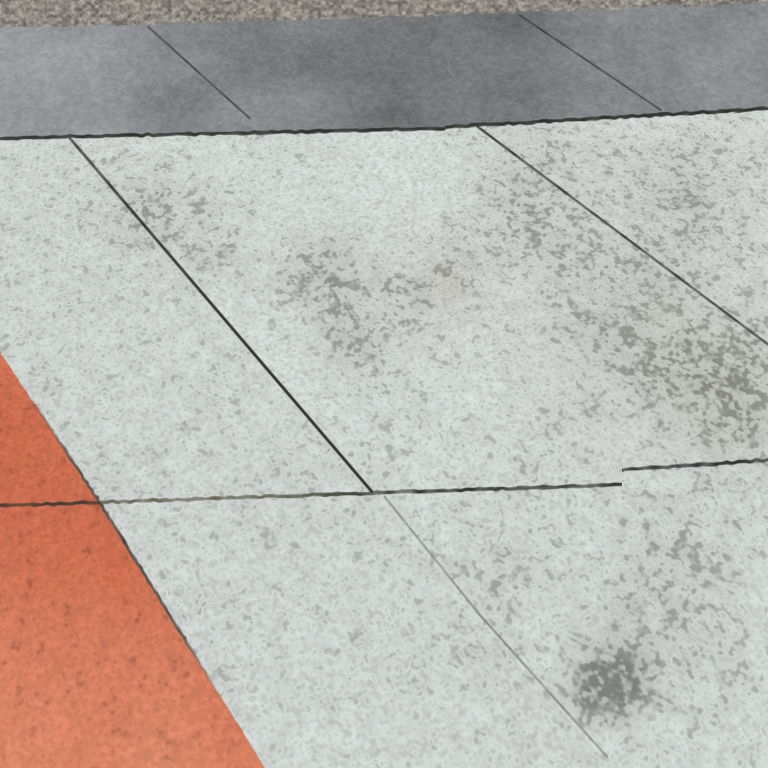
This texture is drawn by a Shadertoy shader. Its source:

```glsl
#define GRAIN_SCALE 430.0
#define JOINT_WIDTH 0.0019
#define PALE_GRAIN 0.25
#define STAIN_GAIN 0.55
#define PALE vec3(0.825, 0.846, 0.835)
#define FLECK vec3(0.43, 0.445, 0.43)
#define SLATE vec3(0.505, 0.515, 0.525)
#define RED_DEEP vec3(0.785, 0.42, 0.31)
#define RED_WORN vec3(0.85, 0.53, 0.41)
#define JOINT vec3(0.17, 0.18, 0.16)

float hash(vec2 p) {
    vec3 q = fract(p.xyx * vec3(0.1031, 0.1030, 0.0973));
    q += dot(q, q.yzx + 33.33);
    return fract((q.x + q.y) * q.z);
}

float noise(vec2 p) {
    vec2 i = floor(p), f = fract(p);
    f = f * f * (3.0 - 2.0 * f);
    return mix(mix(hash(i), hash(i + vec2(1, 0)), f.x),
               mix(hash(i + vec2(0, 1)), hash(i + vec2(1, 1)), f.x), f.y);
}

float fbm(vec2 p) {
    float sum = 0.0, amp = 0.52;
    for (int i = 0; i < 4; i++) {
        sum += amp * noise(p);
        p = mat2(0.8, 0.6, -0.6, 0.8) * p * 2.03 + 7.1;
        amp *= 0.5;
    }
    return sum;
}

float segment(vec2 p, vec2 a, vec2 b) {
    vec2 d = b - a;
    return length(p - a - d * clamp(dot(p - a, d) / dot(d, d), 0.0, 1.0));
}

// Coverage of a stroke or half plane, smoothed by one pixel
float stroke(float d, float halfWidth) {
    float px = 1.0 / iResolution.y;
    return 1.0 - smoothstep(halfWidth - px, halfWidth + px, abs(d));
}

float inside(float d) {
    float px = 1.0 / iResolution.y;
    return smoothstep(-px, px, d);
}

// Heights of the cross joints, each with a small offset between slabs
float gravelEdge(float x) { return 0.964 + 0.022 * x + 0.011 * x * x; }
float slateEdge(float x) {
    return x < 0.58 ? 0.820 + 0.022 * x : 0.837 + 0.0575 * (x - 0.625);
}
float slabEdge(float x) {
    return x < 0.81 ? 0.3415 + 0.034 * x : 0.388 + 0.068 * (x - 0.81);
}
float redEdge(float y) {
    return y > 0.346 ? (0.542 - y) * 0.663 : 0.130 + (0.346 - y) * 0.622;
}

// Soft weathered patches: centre, radius, strength
float stains(vec2 p) {
    const vec4 spots[12] = vec4[12](
        vec4(0.20, 0.73, 0.045, 0.70), vec4(0.28, 0.67, 0.05, 0.50),
        vec4(0.43, 0.66, 0.055, 0.85), vec4(0.45, 0.56, 0.06, 0.70),
        vec4(0.57, 0.63, 0.06, 0.75), vec4(0.68, 0.76, 0.08, 0.55),
        vec4(0.80, 0.59, 0.12, 0.80), vec4(0.94, 0.48, 0.11, 1.00),
        vec4(0.89, 0.75, 0.08, 0.60), vec4(0.79, 0.12, 0.050, 1.80),
        vec4(0.86, 0.20, 0.11, 0.60), vec4(0.65, 0.27, 0.06, 0.45));
    float sum = 0.0;
    for (int i = 0; i < 12; i++) {
        vec2 d = (p - spots[i].xy) / spots[i].z;
        sum += spots[i].w * exp(-dot(d, d));
    }
    return sum;
}

void mainImage(out vec4 fragColor, in vec2 fragCoord) {
    vec2 uv = fragCoord / iResolution.xy;

    // Foreshortened ground plane with turned grain layers
    vec2 ground = vec2(uv.x - 0.5, 2.3) / (2.6 - uv.y) + 3.0;
    vec2 turned = mat2(0.9, 0.44, -0.44, 0.9) * ground;
    float fine = noise(turned * GRAIN_SCALE * vec2(1.15, 1.4));
    float medium = noise((mat2(0.8, 0.6, -0.6, 0.8) * turned) * GRAIN_SCALE * 0.8 + 19.0);
    float coarse = noise(turned * GRAIN_SCALE * vec2(0.36, 0.46) + 53.0);
    float grain = 0.36 * fine + 0.40 * medium + 0.24 * coarse;
    float cloud = fbm(ground * 19.0);

    // Pale granite: light mottling, darker flecks gathered in the stains
    float rightSide = inside(uv.x - 0.091 - (0.820 - uv.y) * 0.858);
    vec2 warp = vec2(cloud, fbm(ground * 25.0 + 40.0)) - 0.5;
    float stain = stains(uv + 0.06 * warp);
    float amount = 0.22 + STAIN_GAIN * stain + (cloud - 0.5) * mix(0.25, 0.7, rightSide);
    amount = clamp(amount, 0.05, 1.0);
    float fleck = smoothstep(0.60 - 0.34 * amount, 0.90 - 0.25 * amount, grain);
    vec3 granite = PALE * (1.0 + PALE_GRAIN * (0.55 * fine + 0.45 * medium - 0.5));
    granite = mix(granite, FLECK, fleck * (0.36 + 0.40 * amount));
    granite *= 1.0 - 0.05 * min(stain, 1.5) - 0.015 * (1.0 - rightSide);
    vec2 rust = (uv - vec2(0.58, 0.63)) / 0.045;
    granite -= vec3(0.0, 0.02, 0.03) * exp(-dot(rust, rust));
    float umber = smoothstep(0.55, 1.0, uv.x) * inside(uv.y - slabEdge(uv.x));
    granite -= vec3(0.0, 0.008, 0.028) * umber * stain;
    vec3 color = granite;

    // Dark joints strengthen toward the viewer, the faint one stays pale
    float worn = 0.55 + 0.45 * noise(uv * 75.0);
    float nearness = smoothstep(0.9, 0.5, uv.y);
    float leftJoint = segment(uv, vec2(0.091, 0.820), vec2(0.484, 0.360));
    float rightJoint = segment(uv, vec2(0.622, 0.835), vec2(1.01, 0.544));
    color = mix(color, JOINT, stroke(leftJoint, JOINT_WIDTH) * mix(worn, 0.95, nearness));
    color = mix(color, JOINT * 1.2, stroke(rightJoint, JOINT_WIDTH * 0.8) * worn);
    float faint = min(segment(uv, vec2(0.501, 0.353), vec2(0.625, 0.199)),
                      segment(uv, vec2(0.625, 0.199), vec2(0.79, 0.015)));
    color = mix(color, FLECK, stroke(faint, JOINT_WIDTH * 0.8) * worn * 0.75);

    // Red paving, worn paler towards the lower left
    float redSide = (redEdge(uv.y) - uv.x) * 0.85 + 0.002 * (medium - 0.5);
    float wear = smoothstep(0.45, 0.0, uv.y + 0.5 * uv.x) + 0.6 * (cloud - 0.5);
    vec3 red = mix(RED_DEEP, RED_WORN, clamp(wear, 0.0, 1.0));
    red *= 1.02 + 0.14 * (fine - 0.5) - 0.22 * smoothstep(0.55, 0.9, grain);
    color = mix(color, red, inside(redSide));
    float redRim = stroke(redSide, JOINT_WIDTH) * smoothstep(0.08, 0.20, uv.y);
    color = mix(color, JOINT * 1.4, redRim * worn * smoothstep(0.52, 0.34, uv.y));

    // Cross joint, mossy at the left
    vec3 moss = mix(vec3(0.36, 0.35, 0.29), JOINT, smoothstep(0.3, 0.6, uv.x));
    moss = mix(moss, JOINT * 1.2, inside(redSide));
    float ragged = 0.0024 * (noise(uv * 130.0) - 0.5);
    float cross = uv.y - slabEdge(uv.x) + ragged;
    color = mix(color, moss, stroke(cross, JOINT_WIDTH * 1.2) * worn);

    // Slate band with its own joints
    float slateTone = 1.0 + 0.30 * (cloud - 0.5) + 0.24 * (grain - 0.5);
    slateTone += 0.16 * smoothstep(0.35, 0.0, uv.x) + 0.07 * smoothstep(0.7, 0.95, uv.x);
    slateTone -= 0.10 * exp(-pow((uv.x - 0.63) / 0.13, 2.0));
    vec3 slate = SLATE * slateTone;
    float bandJoint = min(segment(uv, vec2(0.193, 0.965), vec2(0.325, 0.846)),
                          segment(uv, vec2(0.677, 0.980), vec2(0.860, 0.857)));
    slate = mix(slate, JOINT * 1.4, stroke(bandJoint, JOINT_WIDTH * 0.65) * worn);
    float slateSide = uv.y - slateEdge(uv.x) + ragged;
    color = mix(color, slate, inside(slateSide));
    color = mix(color, JOINT, stroke(slateSide, JOINT_WIDTH * 1.2) * (0.4 + 0.6 * worn));

    // Gravel strip along the top
    float pebbles = 0.6 * noise(uv * vec2(190.0, 240.0)) + 0.4 * noise(uv * 370.0);
    vec3 gravel = vec3(0.55, 0.53, 0.50) * (0.65 + 0.70 * pebbles);
    float gravelSide = uv.y - gravelEdge(uv.x) + 2.0 * ragged;
    color = mix(color, gravel, inside(gravelSide));

    fragColor = vec4(clamp(color, 0.0, 1.0), 1.0);
}
```
